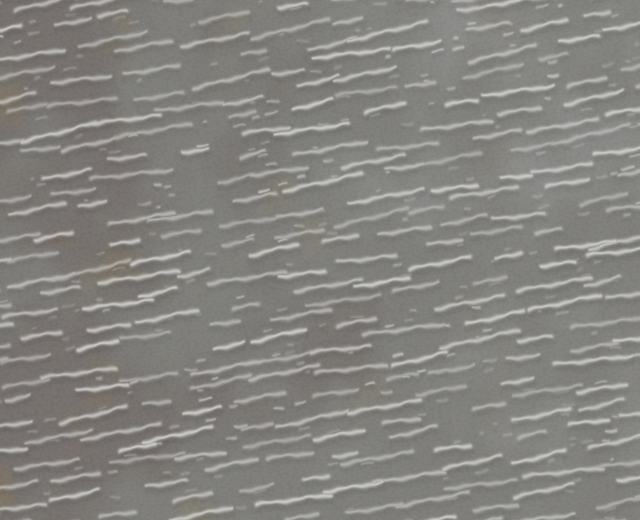
A WebGL 1 fragment shader for this texture:

```glsl
precision highp float;
uniform vec2 u_resolution;

// Colours
const vec3 BROWN = vec3(0.465, 0.445, 0.432);
const vec3 GREY = vec3(0.497, 0.495, 0.478);
const vec3 SILVER = vec3(0.545, 0.545, 0.538);
const vec3 CREST = vec3(0.785, 0.783, 0.772);
const vec3 OCHRE_TINT = vec3(0.025, 0.012, -0.025);

// Layout, in canvas heights
const float SLOPE = 0.175;
const vec2 RIDGE_CELL = vec2(0.128, 0.039);
const vec2 RIDGE_HALF = vec2(0.022, 0.078);
const float RIDGE_WIDTH = 0.0046;
const float RIDGE_SHARE = 0.93;
const vec2 SPECK_CELL = vec2(0.034, 0.021);
const vec2 SPECK_HALF = vec2(0.001, 0.011);
const float SPECK_WIDTH = 0.0036;
const float SHADE_DEPTH = 0.035;
const float GRAIN_SIZE = 0.0065;
const float GRAIN_DEPTH = 0.032;

float hash(vec2 p) {
  return fract(sin(dot(p, vec2(127.1, 311.7))) * 4375.85);
}

vec2 hash2(vec2 p) {
  return vec2(hash(p), hash(p + 37.3));
}

// Soft mottling in -1..1 from layered, bent sines
float mottle(vec2 p) {
  float sum = 0.0;
  float gain = 0.5;
  for (int i = 0; i < 4; i++) {
    p = mat2(0.8, 0.6, -0.6, 0.8) * p + 1.7;
    sum += gain * sin(p.x + 1.3 * sin(p.y * 0.8)) * sin(p.y + 1.1 * sin(p.x * 0.7));
    p *= 1.8;
    gain *= 0.6;
  }
  return sum;
}

// Distance to the nearest jittered point, in cells
float cellular(vec2 p) {
  vec2 id = floor(p);
  float nearest = 2.0;
  for (int y = -1; y <= 1; y++) {
    for (int x = -1; x <= 1; x++) {
      vec2 cell = id + vec2(float(x), float(y));
      nearest = min(nearest, length(p - cell - hash2(cell)));
    }
  }
  return nearest;
}

// One wavy ridge: x is its light, y is the shade along its lower side
vec2 ridge(vec2 p, float halfLength, float width, float seed) {
  float phase = seed * 40.0;
  p.y -= p.x * (seed - 0.5) * 0.16;
  p.y += 0.0016 * sin(p.x * 75.0 + phase) + 0.0007 * sin(p.x * 210.0 + phase * 2.0);
  float along = max(abs(p.x) - halfLength, 0.0);
  float thickness = width * (0.9 + 0.2 * sin(p.x * 95.0 + phase));
  float light = exp(-dot(vec2(along, p.y), vec2(along, p.y)) / (thickness * thickness));
  vec2 below = vec2(along, p.y + width * 2.1) / (width * 1.5);
  return vec2(light, exp(-dot(below, below)));
}

// Staggered rows of ridges with random place, length and strength
vec2 ridges(vec2 p, vec2 size, vec2 halfRange, float width, float share, float salt) {
  vec2 result = vec2(0.0);
  float row = floor(p.y / size.y);
  for (int j = -1; j <= 1; j++) {
    float r = row + float(j);
    float shift = hash(vec2(r, salt));
    float column = floor(p.x / size.x + shift);
    for (int i = -1; i <= 1; i++) {
      vec2 id = vec2(column + float(i), r);
      vec2 jitter = hash2(id + salt) - 0.5;
      vec2 shape = hash2(id + salt + 71.9);
      vec2 centre = (id + 0.5 - vec2(shift, 0.0) + jitter * vec2(0.5, 0.6)) * size;
      float halfLength = mix(halfRange.x, halfRange.y, shape.x);
      float shown = step(hash(id + salt + 13.7), share);
      float strength = shown * mix(0.55, 1.0, shape.y);
      result = max(result, strength * ridge(p - centre, halfLength, width, hash(id + salt + 5.1)));
    }
  }
  return result;
}

void main() {
  vec2 p = gl_FragCoord.xy / u_resolution.y;
  vec2 uv = gl_FragCoord.xy / u_resolution;
  float c = cos(SLOPE);
  float s = sin(SLOPE);
  vec2 q = mat2(c, -s, s, c) * p;

  // Ground: brownish patches at left, silvery sheen at right
  float patches = mottle(p * 9.0);
  float sheen = uv.x * 0.75 + uv.y * 0.2 + patches * 0.45;
  vec3 colour = mix(BROWN, GREY, smoothstep(0.05, 0.5, sheen));
  colour = mix(colour, SILVER, smoothstep(0.6, 1.15, sheen));
  float ochre = smoothstep(0.25, 0.7, mottle(p * 13.0 + 8.0));
  colour += OCHRE_TINT * ochre * (1.0 - uv.x);

  // Fine grain
  float grain = cellular(q / GRAIN_SIZE * vec2(0.8, 1.0)) - 0.45;
  colour -= grain * GRAIN_DEPTH;

  // Long ridges, then short specks gathered in patches
  vec2 relief = ridges(q, RIDGE_CELL, RIDGE_HALF, RIDGE_WIDTH, RIDGE_SHARE, 3.0);
  float crowd = smoothstep(0.0, 0.5, mottle(p * 7.0 + 4.0) + 0.35 * (uv.x + uv.y - 1.0));
  float speckShare = 0.16;
  vec2 specks = ridges(q, SPECK_CELL, SPECK_HALF, SPECK_WIDTH, speckShare, 19.0);
  relief = max(relief, specks * mix(0.35, 0.8, crowd));

  colour -= SHADE_DEPTH * relief.y * (1.0 - relief.x);
  colour = mix(colour, CREST, relief.x);
  gl_FragColor = vec4(colour, 1.0);
}
```
